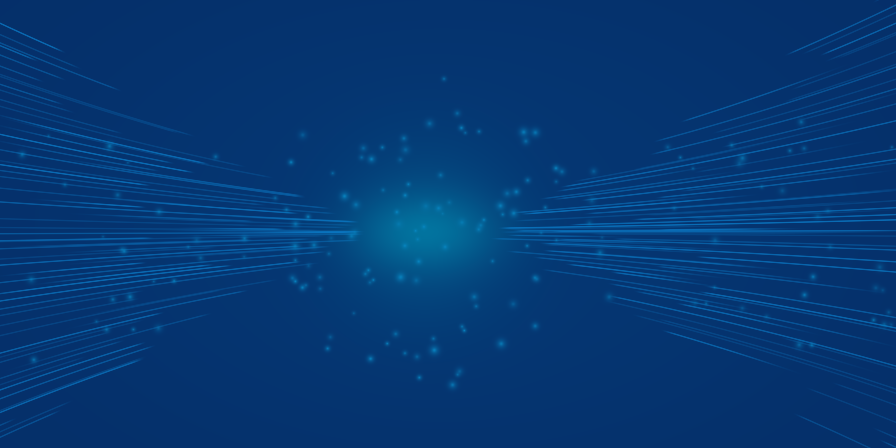
A WebGL 2 fragment shader for this background:

```glsl
#version 300 es
precision highp float;
// Deep blue backdrop with a teal glow near the centre, soft sparks around it,
// and two fans of thin curved streaks opening towards the left and right sides.
// Streaks are hashed lanes of one flaring curve; sparks are hashed soft discs.

uniform vec2 u_resolution;
out vec4 fragColor;

// Lengths are in canvas heights, measured from the canvas centre.
const vec2 FOCUS = vec2(-0.05, -0.018);
const float REACH = 0.95;          // distance from the focus to the left side
const float FAN_HEIGHT = 0.49;     // half height of a fan at REACH
const float STREAK_WIDTH = 0.0016;
const float CLOUD_RADIUS = 0.35;
const int STREAKS = 76;
const int CLOUD_SPARKS = 92;
const int WING_SPARKS = 84;

const vec3 NAVY = vec3(0.018, 0.186, 0.415);
const vec3 BLUE = vec3(0.018, 0.210, 0.445);
const vec3 TEAL = vec3(0.005, 0.530, 0.680);
const vec3 STREAK_COLOR = vec3(0.040, 0.480, 0.780);
const vec3 SPARK_COLOR = vec3(0.030, 0.540, 0.780);

// Four random values in 0..1 for one seed.
vec4 hash4(float seed) {
    vec4 q = fract(seed * vec4(0.1031, 0.1030, 0.0973, 0.1099) + 0.137);
    q += dot(q, q.wzxy + 33.33);
    return fract((q.xxyz + q.yzzw) * q.zywx);
}

// Relative height of a lane at u, where u is 0 at the focus and 1 at REACH.
float flare(float u) {
    return 0.25 + u * (0.55 + 0.20 * u);
}

float flareSlope(float u) {
    return (0.55 + 0.40 * u) / REACH;
}

// Coverage of all streaks on the side of the focus that holds q.
float streaks(vec2 q, float pixel) {
    float u = abs(q.x) / REACH;
    float seedBase = q.x < 0.0 ? 11.0 : 307.0;
    float halfWidth = max(STREAK_WIDTH, 0.6 * pixel);
    float clear = 1.0;
    for (int i = 0; i < STREAKS; i++) {
        vec4 h = hash4(seedBase + float(i));
        float t = 2.0 * (float(i) + h.x) / float(STREAKS) - 1.0;
        float lane = FAN_HEIGHT * sign(t) * pow(abs(t), 1.4);

        // Outer lanes stop further from the focus; some never reach the side.
        float inner = 0.14 + 3.2 * lane * lane + 0.50 * h.y * h.y;
        float outer = inner + mix(0.25, 1.3, h.z);
        float fadeIn = smoothstep(inner, inner + 0.035, u);
        float fadeOut = 1.0 - smoothstep(outer - 0.2, outer, u);

        float slope = lane * flareSlope(u);
        float d = abs(q.y - lane * flare(u)) / sqrt(1.0 + slope * slope);
        float line = 1.0 - smoothstep(0.3 * halfWidth, halfWidth + 0.5 * pixel, d);
        float strength = mix(0.22, 0.80, h.w * h.w);
        clear *= 1.0 - line * fadeIn * fadeOut * strength;
    }
    return 1.0 - clear;
}

// A bright point inside a soft halo.
float spark(vec2 offset, float size) {
    float d2 = dot(offset, offset) / (size * size);
    return 0.55 * exp(-d2) + 0.35 * exp(-7.0 * d2);
}

float sparks(vec2 q) {
    float clear = 1.0;
    // Round cloud about the focus.
    for (int i = 0; i < CLOUD_SPARKS; i++) {
        vec4 h = hash4(701.0 + float(i));
        float angle = 6.2832 * h.x;
        float radius = CLOUD_RADIUS * pow(h.y, 0.65);
        vec2 place = radius * vec2(cos(angle), sin(angle));
        float size = mix(0.004, 0.011, h.z);
        clear *= 1.0 - spark(q - place, size) * mix(0.45, 0.95, h.w);
    }
    // Wings that follow the lanes of both fans.
    for (int i = 0; i < WING_SPARKS; i++) {
        vec4 h = hash4(1301.0 + float(i));
        float side = mod(float(i), 2.0) * 2.0 - 1.0;
        float u = mix(0.22, 1.1, h.x);
        float lane = (2.0 * h.y - 1.0) * 0.32;
        vec2 place = vec2(side * u * REACH, lane * flare(u));
        float size = mix(0.004, 0.010, h.z);
        clear *= 1.0 - spark(q - place, size) * mix(0.35, 0.85, h.w);
    }
    return 1.0 - clear;
}

void main() {
    float pixel = 1.0 / u_resolution.y;
    vec2 p = (gl_FragCoord.xy - 0.5 * u_resolution) * pixel;
    vec2 q = p - FOCUS;

    // Backdrop, wide halo and flattened core.
    vec3 color = mix(BLUE, NAVY, smoothstep(0.25, 1.05, length(p * vec2(0.8, 1.3))));
    float halo = exp(-dot(q, q) / 0.036);
    vec2 flatQ = q / vec2(0.145, 0.078);
    float core = exp(-dot(flatQ, flatQ));
    color = mix(color, TEAL, 0.30 * halo);
    color = mix(color, TEAL, 0.65 * core);

    color = mix(color, STREAK_COLOR, streaks(q, pixel));
    color = mix(color, SPARK_COLOR, sparks(q));
    fragColor = vec4(color, 1.0);
}
```
